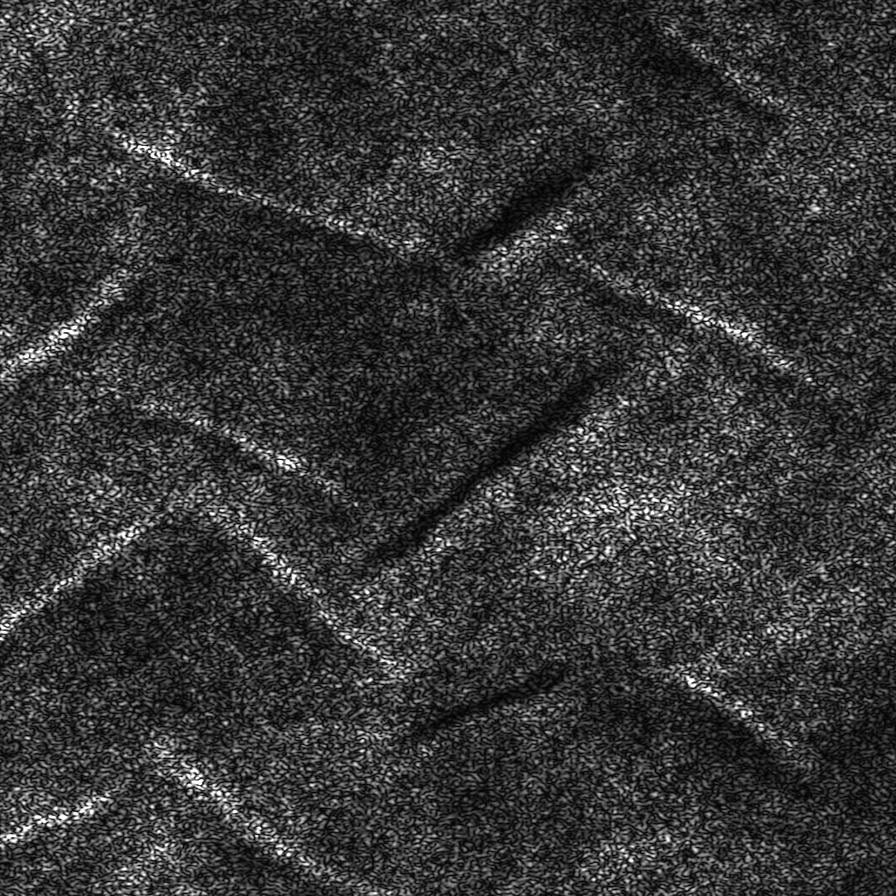
A WebGL 1 fragment shader for this texture:

```glsl
precision highp float;

uniform vec2 u_resolution;

float hash(vec2 p) {
  return fract(sin(dot(p, vec2(127.1, 311.7))) * 43758.5);
}

mat2 rotation(float angle) {
  float c = cos(angle), s = sin(angle);
  return mat2(c, -s, s, c);
}

float slopeAt(vec2 cell, vec2 offset) {
  float angle = 6.2832 * hash(cell);
  return dot(vec2(cos(angle), sin(angle)), offset);
}

float gradientNoise(vec2 p) {
  vec2 cell = floor(p), f = fract(p);
  vec2 fade = f * f * f * (f * (f * 6.0 - 15.0) + 10.0);
  vec2 e = vec2(1.0, 0.0);
  float low = mix(slopeAt(cell, f), slopeAt(cell + e.xy, f - e.xy), fade.x);
  float high = mix(slopeAt(cell + e.yx, f - e.yx), slopeAt(cell + e.xx, f - e.xx), fade.x);
  return mix(low, high, fade.y);
}

// Two turned layers hide the lattice of a single one
float layeredNoise(vec2 p) {
  return gradientNoise(p) + gradientNoise(rotation(0.6) * p + 37.4);
}

// Speckle: magnitude of a random complex wave, about 1 in rms
float speckle(vec2 p) {
  vec2 q = p * vec2(132.0, 190.0);
  vec2 wave = vec2(layeredNoise(q), layeredNoise(q + vec2(311.3, 173.7)));
  return length(wave) / 0.432;
}

// Broad patches and faint streaks, in log brightness
float mottling(vec2 p) {
  vec2 along = rotation(0.45) * p;
  return 0.75 * gradientNoise(p * 3.0 + 4.3)
       + 0.6 * gradientNoise(p * 8.0 + 17.1)
       + 0.5 * gradientNoise(along * vec2(11.0, 27.0) + 51.6)
       + 0.3 * gradientNoise(p * 34.0 + 9.2);
}

// Lit crests with shaded flanks, and dark channels with a pale bank
float relief(vec2 p) {
  p += 0.03 * vec2(gradientNoise(p * 5.0 + 3.7), gradientNoise(p * 5.0 + 61.2));
  p += 0.008 * vec2(gradientNoise(p * 19.0 + 8.1), gradientNoise(p * 19.0 + 29.5));
  float tone = 0.0;
  for (int i = 0; i < 13; i++) {
    float id = float(i);
    float variation = hash(vec2(id, 7.0));
    vec2 center = fract(vec2(0.28, 0.5) + id * vec2(0.755, 0.570));
    float side = mod(id, 2.0) < 0.5 ? -1.0 : 1.0;
    vec2 q = rotation(side * mix(0.35, 0.7, variation)) * (p - center);

    float reach = mix(0.12, 0.28, hash(vec2(id, 19.0)));
    float width = mix(0.007, 0.012, variation);
    float taper = 1.0 - smoothstep(0.4 * reach, reach, abs(q.x));
    float core = exp(-pow(abs(q.y) / width, 2.0));
    float flank = exp(-pow(abs(q.y + 2.6 * width) / (1.6 * width), 2.0));
    float glow = exp(-abs(q.y) / 0.035);

    float crest = 0.65 * core - 0.4 * flank + 0.2 * glow;
    float channel = 0.4 * flank - 1.3 * core;
    tone += taper * (mod(id, 4.0) > 2.5 ? channel : crest);
  }
  return tone;
}

void main() {
  vec2 p = gl_FragCoord.xy / u_resolution.y;
  float brightness = 0.2 * exp(mottling(p) + relief(p));
  float gray = brightness * pow(speckle(p), 1.25);
  gl_FragColor = vec4(vec3(min(gray + 0.005, 1.0)), 1.0);
}
```
